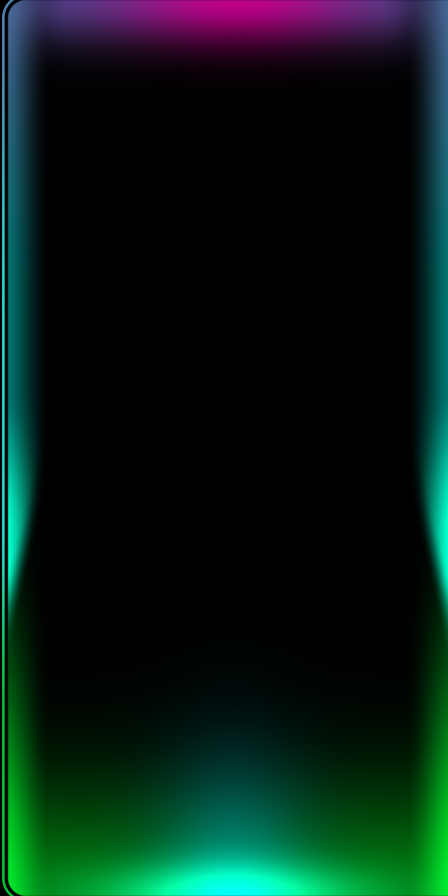
Write a Shadertoy shader that draws this background.

```glsl
// Neon edge glow around a black panel: magenta top, teal sides, green and aqua base.

float bell(float x, float width) {
    return exp(-x * x / (width * width));
}

float roundedBox(vec2 p, vec2 halfSize, float radius) {
    vec2 q = abs(p) - halfSize + radius;
    return length(max(q, 0.0)) + min(max(q.x, q.y), 0.0) - radius;
}

// Light on the side walls; inset is the distance from the nearer wall.
vec3 sideGlow(float inset, float y) {
    float falloff = 1.0 - smoothstep(-0.025, 0.095, inset);

    vec3 upper = mix(vec3(0.0, 0.52, 0.50), vec3(0.27, 0.42, 0.60), smoothstep(0.65, 1.0, y));
    upper = mix(upper, vec3(0.02, 1.15, 0.92), 1.0 - smoothstep(0.40, 0.57, y));
    vec3 lower = vec3(0.0, 0.72, 0.13) * (1.0 - smoothstep(0.02, 0.46, y));

    // The teal band tapers to a point where the green takes over.
    float taper = 0.095 * smoothstep(0.25, 0.53, y);
    float wedge = 1.0 - smoothstep(taper - 0.035, taper + 0.012, inset);
    wedge = mix(wedge, 1.0, smoothstep(0.46, 0.56, y));
    return falloff * mix(lower, upper, wedge * smoothstep(0.24, 0.36, y));
}

vec3 topGlow(vec2 uv) {
    float depth = 1.0 - uv.y;
    vec3 tint = mix(vec3(0.25, 0.26, 0.50), vec3(0.74, 0.0, 0.53), bell(uv.x - 0.53, 0.27));
    return tint * bell(depth, 0.048) * smoothstep(-0.05, 0.16, min(uv.x, 1.0 - uv.x));
}

vec3 baseGlow(vec2 uv) {
    float x = uv.x - 0.52;
    vec3 green = vec3(0.0, 0.46, 0.05) * bell(uv.y, 0.125) * (1.0 - 0.6 * bell(x, 0.20));
    vec3 plume = vec3(0.0, 0.42, 0.46) * bell(uv.y, 0.145) * bell(x, 0.17);
    vec3 pool = vec3(0.02, 0.65, 0.50) * bell(uv.y, 0.035) * bell(x, 0.29);
    return green + plume + pool;
}

void mainImage(out vec4 fragColor, in vec2 fragCoord) {
    vec2 uv = fragCoord / iResolution.xy;
    vec2 p = fragCoord / iResolution.x;
    float height = iResolution.y / iResolution.x;
    float pixel = 1.0 / iResolution.x;

    // Combine the overlapping lights without harsh clipping.
    float inset = min(uv.x - 0.018, 1.0 - uv.x);
    vec3 side = clamp(sideGlow(inset, uv.y), 0.0, 1.0);
    vec3 ends = clamp(topGlow(uv) + baseGlow(uv), 0.0, 1.0);
    vec3 color = side + ends * (1.0 - 0.65 * side);

    // The panel runs past the right side, so only its left rim shows.
    float edge = roundedBox(p - vec2(0.568, 0.5 * height), vec2(0.55, 0.5 * height), 0.04);
    color *= 1.0 - smoothstep(-pixel, pixel, edge);

    // Thin bright line outside the left rim.
    vec3 rim = mix(vec3(0.0, 0.75, 0.20), vec3(0.15, 0.85, 0.80), smoothstep(0.20, 0.42, uv.y));
    rim = mix(rim, vec3(0.32, 0.50, 0.68), smoothstep(0.65, 1.0, uv.y));
    float line = 1.0 - smoothstep(0.0015, 0.0015 + 1.2 * pixel, abs(edge - 0.0105));
    color += rim * line * step(uv.x, 0.5);

    fragColor = vec4(clamp(color, 0.0, 1.0), 1.0);
}
```
